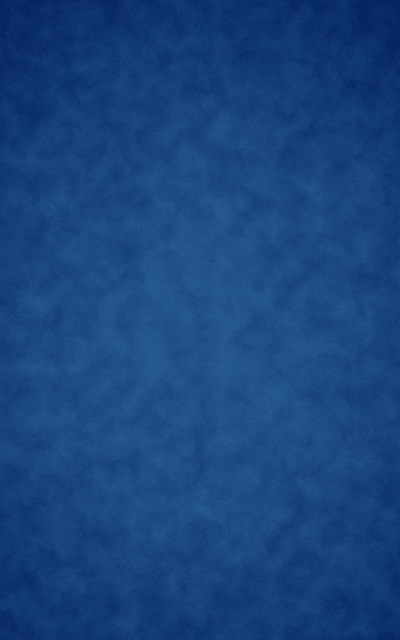
Reproduce this texture procedurally as a Shadertoy shader.

```glsl
const vec3 LIGHT_BLUE = vec3(0.123, 0.315, 0.527);
const vec3 DARK_BLUE = vec3(0.034, 0.172, 0.402);
const vec2 GLOW_CENTER = vec2(0.5, 0.46);
const vec2 VIGNETTE = vec2(0.46, 0.78);   // falloff across and along
const float GLOW_OFFSET = 0.08;
const float MOTTLE_SCALE = 17.0;          // cells per canvas width
const float MOTTLE_AMOUNT = 0.75;
const float WARP_AMOUNT = 0.7;
const float CLOUD_SCALE = 5.0;
const float CLOUD_AMOUNT = 0.16;
const float FIBER_SCALE = 24.0;
const float FIBER_AMOUNT = 0.12;
const float GRAIN_SCALE = 140.0;
const float GRAIN_AMOUNT = 0.16;
const float TAU = 6.28319;

float hash(vec2 cell) {
    vec3 q = fract(cell.xyx * 0.1031);
    q += dot(q, q.yzx + 33.33);
    return fract((q.x + q.y) * q.z);
}

float cornerSlope(vec2 cell, vec2 offset) {
    float angle = TAU * hash(cell);
    return dot(vec2(cos(angle), sin(angle)), offset);
}

float gradientNoise(vec2 p) {
    vec2 cell = floor(p), f = fract(p);
    vec2 w = f * f * f * (f * (f * 6.0 - 15.0) + 10.0);
    vec2 e = vec2(1.0, 0.0);
    float low = mix(cornerSlope(cell, f), cornerSlope(cell + e, f - e), w.x);
    float high = mix(cornerSlope(cell + e.yx, f - e.yx),
                     cornerSlope(cell + e.xx, f - e.xx), w.x);
    return mix(low, high, w.y);
}

float fbm(vec2 p) {
    float sum = 0.0, gain = 0.5;
    for (int octave = 0; octave < 4; octave++) {
        sum += gain * gradientNoise(p);
        p = mat2(1.6, 1.2, -1.2, 1.6) * p + 17.3;
        gain *= 0.55;
    }
    return sum;
}

void mainImage(out vec4 fragColor, in vec2 fragCoord) {
    vec2 uv = fragCoord / iResolution.xy;
    vec2 p = fragCoord / iResolution.x + 3.0;

    // Broad vignette, darker toward top and bottom
    vec2 d = 2.0 * (uv - GLOW_CENTER);
    float shade = dot(VIGNETTE, d * d) - GLOW_OFFSET;

    // Soft warped mottling over wide clouds
    vec2 m = p * MOTTLE_SCALE;
    vec2 warp = vec2(fbm(m * 0.8 + 41.0), fbm(m * 0.8 + 87.0));
    shade += MOTTLE_AMOUNT * fbm(m + WARP_AMOUNT * warp);
    shade += CLOUD_AMOUNT * gradientNoise(p * CLOUD_SCALE);

    // Faint pale fibers and fine grain
    float ridge = abs(gradientNoise(p * FIBER_SCALE + 2.0 * warp));
    float patchMask = smoothstep(0.0, 0.4, gradientNoise(p * 9.0 + 63.0));
    shade -= FIBER_AMOUNT * patchMask * (1.0 - smoothstep(0.0, 0.12, ridge));
    shade += GRAIN_AMOUNT * gradientNoise(p * GRAIN_SCALE);

    vec3 color = mix(LIGHT_BLUE, DARK_BLUE, clamp(shade, -0.25, 1.2));
    fragColor = vec4(color, 1.0);
}
```
